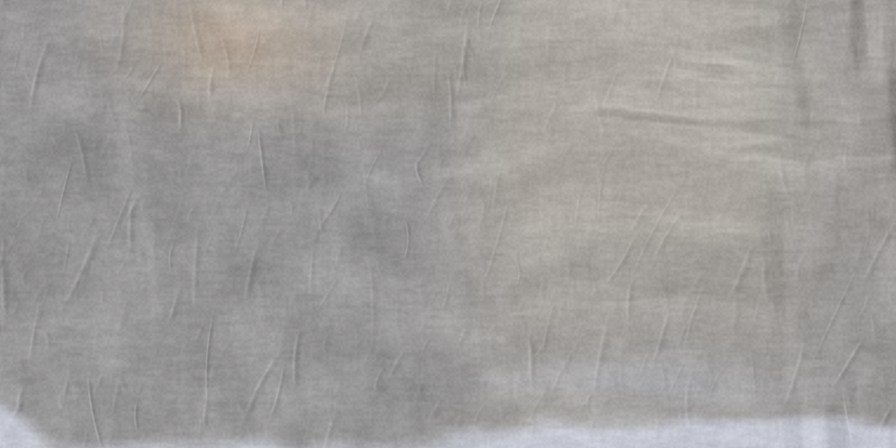
Reproduce this texture procedurally as a Shadertoy shader.

```glsl
// Worn grey linen with slanted creases, horizontal folds and a pale lower hem.
#define COOL_CLOTH vec3(0.582, 0.577, 0.577)
#define WARM_CLOTH vec3(0.682, 0.664, 0.636)
#define TAN_STAIN vec3(0.715, 0.640, 0.570)
#define PALE_HEM vec3(0.775, 0.785, 0.830)
#define CREASE_GAIN 0.085
#define CREASE_WIDTH 0.0032
#define FOLD_GAIN 0.10
#define BLOTCH_GAIN 0.17
#define WEAVE_GAIN 0.07
#define GRAIN_GAIN 0.04

float hash(vec2 p) {
    vec3 q = fract(vec3(p.xyx) * 0.1031);
    q += dot(q, q.yzx + 33.33);
    return fract((q.x + q.y) * q.z);
}

float noise(vec2 p) {
    vec2 i = floor(p), f = fract(p);
    f = f * f * (3.0 - 2.0 * f);
    return mix(mix(hash(i), hash(i + vec2(1, 0)), f.x),
               mix(hash(i + vec2(0, 1)), hash(i + vec2(1, 1)), f.x), f.y);
}

float fbm(vec2 p) {
    float sum = 0.0, amp = 0.5;
    for (int i = 0; i < 4; i++) {
        sum += amp * noise(p);
        p = mat2(1.6, 0.5, -0.5, 1.6) * p + 17.3;
        amp *= 0.5;
    }
    return sum / 0.9375;
}

// One bent crease per cell: a lit ridge with a soft shadow on its right.
float creases(vec2 p, vec2 cell, float seed, float pixel) {
    vec2 home = floor(p / cell);
    float sum = 0.0;
    for (int j = -1; j <= 1; j++)
    for (int i = -1; i <= 1; i++) {
        vec2 id = home + vec2(i, j);
        vec2 key = id + seed;
        vec2 center = (id + vec2(hash(key), hash(key + 41.0))) * cell;
        float slant = mix(-0.25, 0.62, hash(key + 83.0));
        float halfLength = cell.y * mix(0.2, 0.55, hash(key + 127.0));
        vec2 q = p - center;
        float along = q.y / halfLength;
        float bend = (hash(key + 211.0) - 0.5) * 0.025 * along * along;
        float across = (q.x - slant * q.y - bend) / sqrt(1.0 + slant * slant);
        float width = max(CREASE_WIDTH * mix(0.6, 1.4, hash(key + 307.0)), 0.6 * pixel);
        float lit = across / width;
        float shade = (across - 2.0 * width) / (1.8 * width);
        float taper = 1.0 - smoothstep(0.3, 1.0, abs(along));
        float strength = pow(hash(key + 401.0), 2.0);
        sum += strength * taper * (exp(-lit * lit) - 0.75 * exp(-shade * shade));
    }
    return sum;
}

// Thin bright and dark lines where a stretched noise crosses its middle.
float folds(vec2 p) {
    float n = fbm(p) - 0.5;
    return exp(-pow(n * 18.0, 2.0)) - 0.9 * exp(-pow((n + 0.07) * 16.0, 2.0));
}

void mainImage(out vec4 fragColor, in vec2 fragCoord) {
    float pixel = 1.0 / iResolution.y;
    vec2 p = fragCoord * pixel;
    vec2 warp = p + 0.16 * (vec2(fbm(p * 3.0), fbm(p * 3.0 + 9.0)) - 0.5);

    // Broad light: warm at the upper right, cool at the left and far right
    float right = smoothstep(0.9, 1.25, warp.x);
    float top = smoothstep(0.66, 0.90, warp.y) * smoothstep(0.15, 0.5, warp.x);
    float edge = smoothstep(1.62, 1.92, warp.x);
    float warmth = max(right * mix(0.4, 1.0, smoothstep(0.12, 0.62, warp.y)), 0.65 * top);
    warmth *= 1.0 - 0.6 * edge;
    vec3 color = mix(COOL_CLOTH, WARM_CLOTH, warmth);

    vec2 stain = (warp - vec2(0.51, 0.93)) / vec2(0.20, 0.13);
    color = mix(color, TAN_STAIN, 0.65 * exp(-dot(stain, stain)));

    // Pale hem along the bottom and in the left corner
    float hemTop = 0.055 * smoothstep(0.85, 1.25, p.x) + 0.10 * (1.0 - smoothstep(0.0, 0.13, p.x));
    float hem = 1.0 - smoothstep(-0.025, 0.035, p.y - hemTop + 0.05 * (fbm(p * vec2(9, 20)) - 0.5));
    vec2 haze = (warp - vec2(1.45, 0.14)) / vec2(0.35, 0.06);
    color = mix(color, PALE_HEM, max(0.95 * hem, 0.35 * exp(-dot(haze, haze))));

    // Blotches: upright on the cool cloth, lying flat on the warm cloth
    float upright = fbm(warp * vec2(16.0, 8.0)) - 0.5;
    float flat_ = fbm(warp * vec2(4.0, 19.0) + 31.0) - 0.5;
    float tone = BLOTCH_GAIN * mix(upright, flat_, 0.25 + 0.6 * warmth) * (1.0 - 0.5 * hem);
    tone -= 0.09 * edge * smoothstep(0.5, 0.75, fbm(p * vec2(22.0, 4.0)));

    // Creases and folds
    float steep = creases(p, vec2(0.085, 0.17), 3.0, pixel)
                + creases(p + 0.37, vec2(0.13, 0.24), 57.0, pixel);
    float fine = creases(p + 0.71, vec2(0.05, 0.09), 91.0, pixel);
    float calm = mix(1.0, 0.5, warmth) * (1.0 - 0.7 * hem);
    tone += CREASE_GAIN * calm * (steep + 0.45 * fine);
    float foldArea = smoothstep(0.9, 1.2, p.x) * smoothstep(0.42, 0.65, p.y) * (1.0 - 0.7 * edge);
    tone += FOLD_GAIN * (0.12 + 0.6 * foldArea) * folds(warp * vec2(2.2, 15.0)) * noise(p * vec2(5, 9));

    // Weave and grain
    float weave = noise(p * vec2(34.0, 130.0)) + 0.6 * noise(p * vec2(120.0, 30.0)) - 0.8;
    tone += WEAVE_GAIN * 0.5 * weave;
    tone += GRAIN_GAIN * (noise(p * 190.0) - 0.5);

    fragColor = vec4(clamp(color + tone, 0.0, 1.0), 1.0);
}
```
